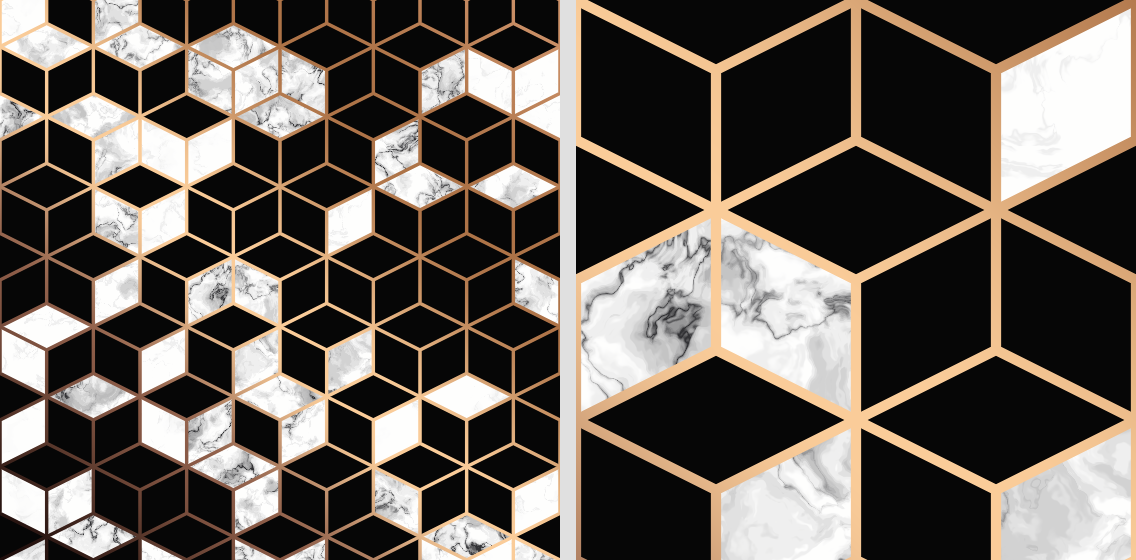
Left, the full canvas; right, a detail of the centre.
This pattern is drawn by a Shadertoy shader. Its source:

```glsl
// Tumbling-block tiling of black and white marble faces, outlined in brushed gold.
#define COLUMNS 6.0          // cubes across the canvas
#define LINE_WIDTH 0.074     // gold line, in half cube widths
#define MARBLE_SHARE 0.39    // fraction of faces in marble
#define PLAIN_SHARE 0.22     // fraction of marble faces almost without veins
#define MARBLE_SCALE 1.7
#define TONE_STEPS 7.0       // soft tone bands in the marble
#define BLACK vec3(0.022, 0.022, 0.022)
#define WHITE vec3(0.995, 0.995, 0.993)
#define VEIN vec3(0.20, 0.20, 0.21)

float hash(vec2 p) {
    vec3 q = fract(p.xyx * 0.1031);
    q += dot(q, q.yzx + 33.33);
    return fract((q.x + q.y) * q.z);
}

float valueNoise(vec2 p) {
    vec2 i = floor(p), f = fract(p);
    f = f * f * (3.0 - 2.0 * f);
    return mix(mix(hash(i), hash(i + vec2(1, 0)), f.x),
               mix(hash(i + vec2(0, 1)), hash(i + vec2(1, 1)), f.x), f.y);
}

float fbm(vec2 p) {
    float sum = 0.0, amplitude = 0.5;
    for (int i = 0; i < 5; i++) {
        sum += amplitude * valueNoise(p);
        p = mat2(1.6, 1.2, -1.2, 1.6) * p + 7.3;
        amplitude *= 0.5;
    }
    return sum;
}

// Cloudy white stone with clustered dark veins
vec3 marble(vec2 p, float strength) {
    vec2 warp = vec2(fbm(p + 3.1), fbm(p + 17.7)) - 0.5;
    vec2 w = p + 1.6 * warp;
    float cloud = smoothstep(0.46, 0.74, fbm(w * 1.3));
    float cluster = smoothstep(0.40, 0.68, fbm(p * 0.9 + 41.0));
    float ridge = abs(fbm(w * 1.5 + 9.0) - 0.48);
    float vein = exp(-ridge * 45.0) * (0.12 + 0.7 * cluster);
    float halo = exp(-ridge * 11.0) * cluster * 0.24;
    float tone = strength * (0.30 * cloud + vein + halo);
    float band = clamp(tone, 0.0, 1.0) * TONE_STEPS * 2.0;
    tone = (floor(band) + smoothstep(0.2, 0.8, fract(band))) / (TONE_STEPS * 2.0);
    return mix(WHITE, VEIN, tone);
}

// Metal sheen along the rising diagonal, t from -1 to 1
vec3 gold(float t) {
    vec3 c = mix(vec3(0.13, 0.06, 0.05), vec3(0.55, 0.36, 0.28), smoothstep(-1.0, -0.42, t));
    c = mix(c, vec3(0.98, 0.80, 0.60), smoothstep(-0.48, -0.10, t));
    c = mix(c, vec3(0.68, 0.45, 0.28), smoothstep(-0.04, 0.42, t));
    return mix(c, vec3(0.80, 0.57, 0.41), smoothstep(0.5, 1.0, t));
}

float hexMetric(vec2 q) {
    q = abs(q);
    return max(q.x, 0.5 * q.x + q.y);
}

void mainImage(out vec4 fragColor, in vec2 fragCoord) {
    vec2 uv = fragCoord / iResolution.y;
    vec2 p = uv * 2.0 * COLUMNS;
    float pixel = 2.0 * COLUMNS / iResolution.y;

    // Nearest cube centre on two interleaved grids
    vec2 period = vec2(2.0, 3.0);
    vec2 a = mod(p + 0.5 * period, period) - 0.5 * period;
    vec2 b = mod(p, period) - 0.5 * period;
    vec2 q = hexMetric(a) < hexMetric(b) ? a : b;
    vec2 cube = round((p - q) / vec2(1.0, 1.5));

    // Face of the cube and distance to its edges
    float x = abs(q.x);
    float rise = q.y - 0.5 * x;
    float slant = 1.0 / sqrt(1.25);
    float face, edge;
    if (rise > 0.0) {
        face = 0.0;
        edge = slant * min(rise, 1.0 - 0.5 * x - q.y);
    } else {
        face = q.x < 0.0 ? 1.0 : 2.0;
        edge = min(min(x, 1.0 - x), slant * min(-rise, 1.0 + rise));
    }

    // Each face draws its own stone
    vec2 id = cube + face * vec2(37.0, 59.0) + 11.0;
    vec3 color = BLACK;
    if (hash(id) < MARBLE_SHARE) {
        float plain = step(hash(id + 83.0), PLAIN_SHARE);
        float strength = mix(0.65 + 0.5 * hash(id + 29.0), 0.08, plain);
        vec2 offset = 40.0 * vec2(hash(id + 5.0), hash(id + 71.0));
        color = marble(q * MARBLE_SCALE + offset, strength);
    }

    float line = 1.0 - smoothstep(-0.6 * pixel, 0.6 * pixel, edge - 0.5 * LINE_WIDTH);
    color = mix(color, gold(uv.x + uv.y - 1.0), line);
    fragColor = vec4(color, 1.0);
}
```
